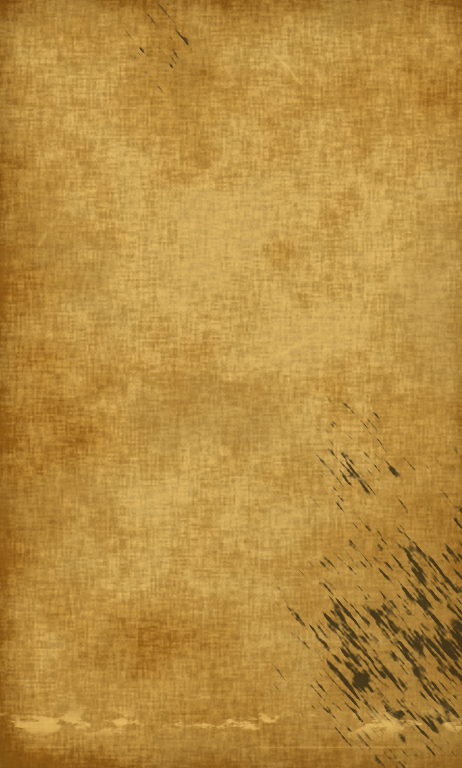
Give the GLSL for this texture, as a Shadertoy shader.

```glsl
// Aged golden parchment: cloudy ochre stains under a fine woven cloth grain,
// with burnt edges, pale creases and flakes, and slanted dark brush scratches.
// Layered value noise makes the tones; stretched noise makes threads and strokes.

const vec3 RUST  = vec3(0.61, 0.385, 0.09);
const vec3 OCHRE = vec3(0.725, 0.54, 0.225);
const vec3 STRAW = vec3(0.81, 0.66, 0.355);
const vec3 CREAM = vec3(0.92, 0.76, 0.42);
const vec3 DULL  = vec3(0.62, 0.47, 0.21);
const vec3 SOOT  = vec3(0.21, 0.17, 0.085);

float hash(vec2 p) {
    vec3 q = fract(p.xyx * vec3(0.1031, 0.1030, 0.0973));
    q += dot(q, q.yzx + 33.33);
    return fract((q.x + q.y) * q.z);
}

float noise(vec2 p) {
    vec2 i = floor(p), f = fract(p);
    f = f * f * (3.0 - 2.0 * f);
    return mix(mix(hash(i), hash(i + vec2(1, 0)), f.x),
               mix(hash(i + vec2(0, 1)), hash(i + vec2(1, 1)), f.x), f.y);
}

float fbm(vec2 p, int octaves) {
    float sum = 0.0, amp = 0.5, total = 0.0;
    for (int i = 0; i < octaves; i++) {
        sum += amp * noise(p);
        total += amp;
        p = mat2(1.6, 1.2, -1.2, 1.6) * p + 17.3;
        amp *= 0.55;
    }
    return sum / total;
}

// Soft elliptical spot, 1 at its centre
float spot(vec2 p, vec2 centre, vec2 radius) {
    vec2 d = (p - centre) / radius;
    return exp(-dot(d, d));
}

// Crossed threads, centred on zero
float weave(vec2 p) {
    float weft = noise(p * vec2(75.0, 370.0));
    float warp = noise(p.yx * vec2(75.0, 370.0) + 70.0);
    return weft + warp - 1.0;
}

// Broken strokes along a direction, denser where coverage is high
float strokes(vec2 p, vec2 dir, float coverage) {
    vec2 q = vec2(dot(p, dir), dot(p, vec2(-dir.y, dir.x)));
    q.y += 0.005 * noise(q * 8.0);
    float bristle = 0.55 * noise(q * vec2(32.0, 250.0))
                  + 0.45 * noise(q * vec2(75.0, 400.0) + 31.0);
    bristle += 0.35 * (fbm(p * 26.0, 3) - 0.5) + 0.16 * (noise(p * 300.0) - 0.5);
    float cut = 0.98 - 0.50 * coverage;
    return smoothstep(cut - 0.12, cut + 0.16, bristle) * smoothstep(0.04, 0.3, coverage);
}

// Thin wavering crease between two points, fading at its ends
float crease(vec2 p, vec2 a, vec2 b, float width) {
    vec2 ab = b - a;
    float along = dot(p - a, ab) / dot(ab, ab);
    float across = dot(p - a, normalize(vec2(-ab.y, ab.x)));
    across += 0.012 * (fbm(p * 22.0, 3) - 0.5);
    float fade = smoothstep(0.0, 0.2, along) * smoothstep(1.0, 0.8, along);
    return fade * exp(-across * across / (width * width)) * noise(p * 90.0);
}

void mainImage(out vec4 fragColor, in vec2 fragCoord) {
    vec2 p = fragCoord / iResolution.y;
    float right = iResolution.x / iResolution.y;

    // Cloudy tone: 0 is rust, 0.5 ochre, 1 straw
    float tone = 0.65 + 0.95 * (fbm(p * vec2(5.0, 7.0) + 3.0, 5) - 0.5);
    tone += 0.55 * (fbm(p * 30.0, 5) - 0.5);
    tone += 0.22 * spot(p, vec2(0.58 * right, 0.72), vec2(0.25, 0.12));
    tone += 0.18 * spot(p, vec2(0.45 * right, 0.36), vec2(0.14, 0.10));
    tone -= 0.40 * spot(p, vec2(0.12 * right, 0.43), vec2(0.12, 0.06));
    tone -= 0.30 * spot(p, vec2(0.06 * right, 0.67), vec2(0.07, 0.10));
    tone -= 0.25 * spot(p, vec2(0.32 * right, 0.16), vec2(0.08, 0.04));

    // Burnt borders with a ragged reach
    float ragged = 0.4 + 1.2 * fbm(p * 11.0 + 40.0, 4);
    float burn = 0.8 * exp(-p.x / (0.026 * ragged)) + 0.5 * exp((p.x - right) / (0.02 * ragged))
               + 0.8 * exp((p.y - 1.0) / (0.032 * ragged)) + 0.9 * exp(-p.y / (0.035 * ragged));
    tone -= 0.55 * burn;

    // Cloth grain
    float threads = weave(p);
    float grain = noise(p * 420.0 + 11.0) - 0.5;
    tone += 0.20 * threads + 0.12 * grain;
    vec3 col = mix(RUST, OCHRE, smoothstep(-0.05, 0.52, tone));
    col = mix(col, STRAW, smoothstep(0.42, 1.0, tone));
    col *= 1.0 + 0.08 * threads + 0.07 * grain;
    col *= 1.0 - 0.13 * min(burn, 1.5);

    // Duller, greyer patches, strongest below the scratches
    float corner = spot(p, vec2(right, 0.13), vec2(0.25, 0.24));
    float faded = 0.5 * smoothstep(0.52, 0.75, fbm(p * 9.0 + 60.0, 4));
    col = mix(col, DULL, max(0.5 * corner, faded * 0.6));

    // Pale creases
    float pale = crease(p, vec2(0.25, 0.48), vec2(0.46, 0.59), 0.0025);
    pale += crease(p, vec2(0.04, 0.67), vec2(0.09, 0.73), 0.002);
    pale += crease(p, vec2(0.35, 0.94), vec2(0.41, 0.87), 0.002);
    col = mix(col, CREAM, 0.6 * min(pale, 1.0));

    // Slanted dark scratches
    float cover = 1.0 * spot(p, vec2(right, 0.16), vec2(0.17, 0.19));
    cover += 0.50 * spot(p, vec2(0.46, 0.41), vec2(0.05, 0.08));
    cover += 0.42 * spot(p, vec2(0.21, 0.95), vec2(0.05, 0.07));
    cover += 0.35 * spot(p, vec2(0.44, 0.15), vec2(0.08, 0.10));
    float ink = strokes(p, normalize(vec2(0.64, -0.77)), min(cover, 1.0));
    col = mix(col, SOOT, 0.85 * ink);

    // Flaked strip and thin ruled line near the foot
    float strip = spot(p, vec2(0.5 * right, 0.058), vec2(0.6, 0.016));
    float flakes = strip * smoothstep(0.53, 0.68, fbm(p * vec2(32.0, 70.0) + 9.0, 5));
    float rule = exp(-pow((p.y - 0.027) / 0.0012, 2.0)) * smoothstep(0.3, 0.7, noise(p * 14.0));
    col = mix(col, CREAM, min(0.8 * flakes + 0.3 * rule, 1.0));

    fragColor = vec4(clamp(col, 0.0, 1.0), 1.0);
}
```
